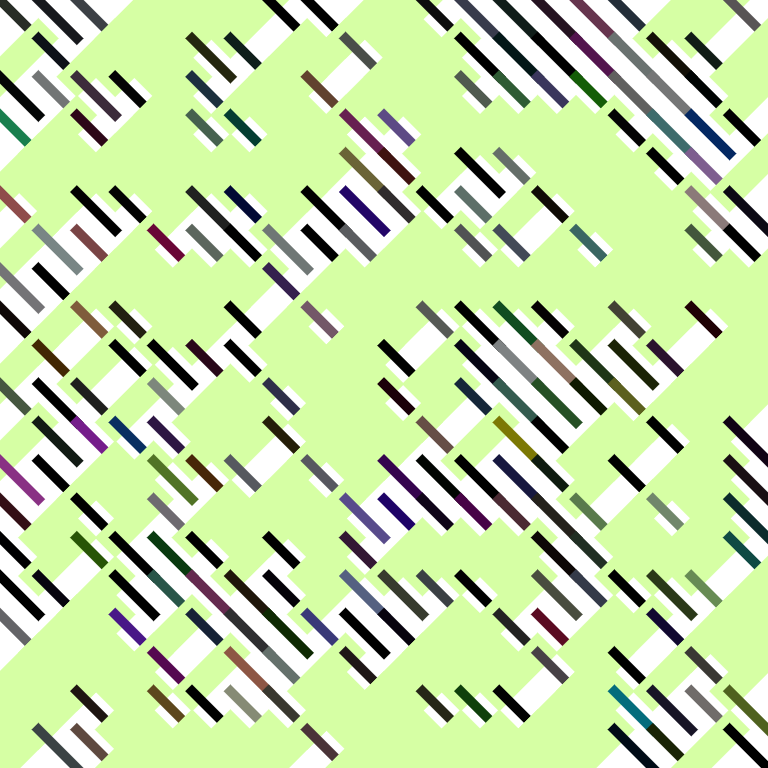
Give the GLSL for this pattern, as a WebGL 1 fragment shader.

```glsl
precision highp float;
uniform vec2 u_resolution;

const float CELLS = 20.0;          // cells along the canvas height
const float BAR_SHARE = 0.52;      // share of cells holding a dark bar
const float BAR_WIDTH = 0.25;      // stroke widths in cells
const float BAND_WIDTH = 0.75;
const float MAX_VALUE = 0.56;      // brightest bar
const float BLACK_BIAS = 0.17;     // share of bars that are pure black
const float HALF_DIAGONAL = 0.70711;
const vec3 PAPER = vec3(1.0);
const vec3 LIME = vec3(0.84, 1.0, 0.645);

float hash(vec2 cell, float seed) {
  vec3 p = fract(vec3(cell, seed) * vec3(0.1031, 0.1137, 0.0973) + 0.317);
  p += dot(p, p.yzx + 33.33);
  return fract((p.x + p.y) * p.z);
}

vec3 hsv(float hue, float saturation, float value) {
  vec3 ramp = clamp(abs(fract(hue + vec3(0.0, 2.0, 1.0) / 3.0) * 6.0 - 3.0) - 1.0, 0.0, 1.0);
  return value * mix(vec3(1.0), ramp, saturation);
}

vec3 barColor(vec2 cell) {
  float brightness = max(0.0, hash(cell, 2.0) * (1.0 + BLACK_BIAS) - BLACK_BIAS);
  return hsv(hash(cell, 3.0), hash(cell, 4.0), MAX_VALUE * brightness);
}

// Coverage of a cell diagonal with square caps; x runs along the stroke.
float stroke(vec2 p, float width, float pixel) {
  vec2 q = abs(p) - 0.5 * width - vec2(HALF_DIAGONAL, 0.0);
  return clamp(0.5 - max(q.x, q.y) / pixel, 0.0, 1.0);
}

void main() {
  float pixel = CELLS / u_resolution.y;
  vec2 extent = u_resolution * pixel;
  vec2 p = gl_FragCoord.xy * pixel;
  p.y = extent.y - p.y;            // rows count downwards
  vec2 home = floor(p);
  vec3 color = PAPER;

  // Paint neighbouring cells in row order, so later strokes overlap earlier ones.
  for (int row = -1; row <= 1; row++) {
    for (int column = -1; column <= 1; column++) {
      vec2 cell = home + vec2(float(column), float(row));
      vec2 center = cell + 0.5;
      if (center.x < 0.0 || center.y < 0.0 || center.x > extent.x || center.y > extent.y) continue;

      vec2 d = p - center;
      vec2 diagonal = vec2(d.x + d.y, d.x - d.y) * HALF_DIAGONAL;
      if (hash(cell, 1.0) < BAR_SHARE) {
        color = mix(color, barColor(cell), stroke(diagonal, BAR_WIDTH, pixel));
      } else {
        color = mix(color, LIME, stroke(diagonal.yx, BAND_WIDTH, pixel));
      }
    }
  }
  gl_FragColor = vec4(color, 1.0);
}
```
